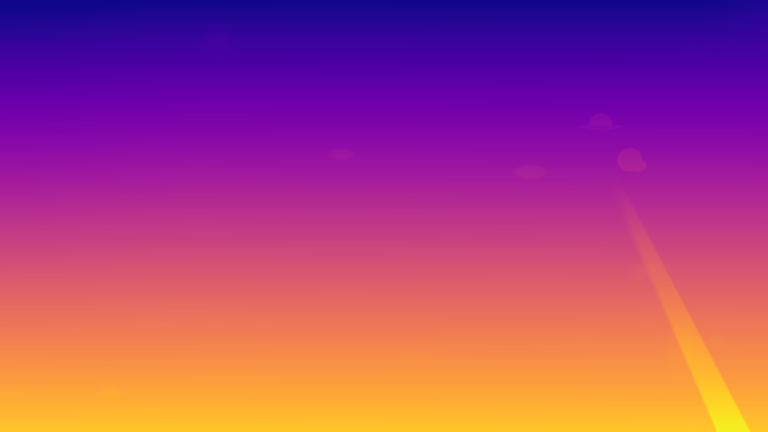
Write a WebGL 1 fragment shader that draws this texture map.

```glsl
precision highp float;
uniform vec2 u_resolution;

float hash(vec2 p) {
  return fract(sin(dot(p, vec2(127.1, 311.7))) * 43758.5453);
}

float valueNoise(vec2 p) {
  vec2 cell = floor(p);
  vec2 f = fract(p);
  f = f * f * (3.0 - 2.0 * f);
  float low = mix(hash(cell), hash(cell + vec2(1.0, 0.0)), f.x);
  float high = mix(hash(cell + vec2(0.0, 1.0)), hash(cell + vec2(1.0)), f.x);
  return mix(low, high, f.y);
}

// Polynomial ramp from deep blue through magenta to yellow
vec3 heatRamp(float t) {
  vec3 c = vec3(-3.6587, -22.9315, 18.1919);
  c = c * t + vec3(10.0231, 71.4136, -54.0722);
  c = c * t + vec3(-11.1074, -82.6663, 60.1398);
  c = c * t + vec3(6.1303, 42.3462, -28.5189);
  c = c * t + vec3(-2.6895, -7.4559, 3.1108);
  c = c * t + vec3(2.1765, 0.2384, 0.7540);
  return c * t + vec3(0.0587, 0.0233, 0.5433);
}

// Soft-edged ellipse mask
float ellipse(vec2 p, vec2 center, vec2 radius, float softness) {
  float d = length((p - center) / radius);
  return 1.0 - smoothstep(1.0 - softness, 1.0 + softness, d);
}

float glow(vec2 p, vec2 center, vec2 radius) {
  vec2 q = (p - center) / radius;
  return exp(-dot(q, q));
}

// Dome above a thin, tapering brim
float saucer(vec2 p, vec2 center) {
  vec2 q = p - center;
  float dome = ellipse(q, vec2(0.0), vec2(0.027, 0.030), 0.12);
  dome *= smoothstep(-0.002, 0.004, q.y);
  float height = 0.010 * (1.0 - abs(q.x) / 0.056);
  float brim = smoothstep(-0.002, 0.002, height - abs(q.y + 0.001));
  return max(dome, 0.6 * brim);
}

// Slanted shaft that widens toward the floor
float beam(vec2 p) {
  float left = 1.660 - 0.430 * p.y;
  float right = 1.737 - 0.520 * p.y;
  float blur = mix(0.005, 0.014, smoothstep(0.1, 0.6, p.y));
  float inside = smoothstep(left - blur, left + blur, p.x);
  inside *= 1.0 - smoothstep(right - 0.005, right + 0.005, p.x);
  float fade = 1.0 - smoothstep(0.42, 0.62, p.y);
  return inside * fade * mix(0.098, 0.045, smoothstep(0.0, 0.5, p.y));
}

void main() {
  vec2 p = gl_FragCoord.xy / u_resolution.y;
  float aspect = u_resolution.x / u_resolution.y;
  float depth = 1.0 - p.y;

  // Vertical gradient with a faint tilt and streaks
  float heat = 0.88 * depth - 0.006 * sin(depth * 3.14159);
  heat -= 0.014 * (1.0 - smoothstep(0.0, 0.5, p.x)) * p.y;
  heat += 0.022 * glow(p, vec2(aspect, 1.0), vec2(0.10, 0.09));
  heat += 0.006 * (valueNoise(p * vec2(2.5, 60.0)) - 0.5);

  // Light shaft and its soft left halo
  heat += beam(p);
  heat += 0.018 * glow(p, vec2(1.575, 0.19), vec2(0.030, 0.055));
  heat += 0.015 * glow(p, vec2(1.481, 0.37), vec2(0.025, 0.020));

  // Saucer and floating blobs
  heat += 0.045 * saucer(p, vec2(1.391, 0.708));
  float orb = ellipse(p, vec2(1.458, 0.630), vec2(0.029, 0.027), 0.12);
  orb = max(orb, ellipse(p, vec2(1.476, 0.617), vec2(0.021, 0.015), 0.18));
  heat += 0.042 * orb;
  heat += 0.025 * ellipse(p, vec2(1.229, 0.602), vec2(0.037, 0.016), 0.25);
  heat += 0.020 * ellipse(p, vec2(0.789, 0.643), vec2(0.029, 0.013), 0.30);

  // Barely visible patches
  heat += 0.022 * glow(p, vec2(0.505, 0.907), vec2(0.030, 0.028));
  heat += 0.014 * glow(p, vec2(0.255, 0.095), vec2(0.022, 0.012));
  heat += 0.010 * glow(p, vec2(0.968, 0.171), vec2(0.040, 0.014));
  heat += 0.016 * glow(p, vec2(1.655, 0.210), vec2(0.016, 0.014));

  gl_FragColor = vec4(heatRamp(clamp(heat, 0.0, 1.0)), 1.0);
}
```
